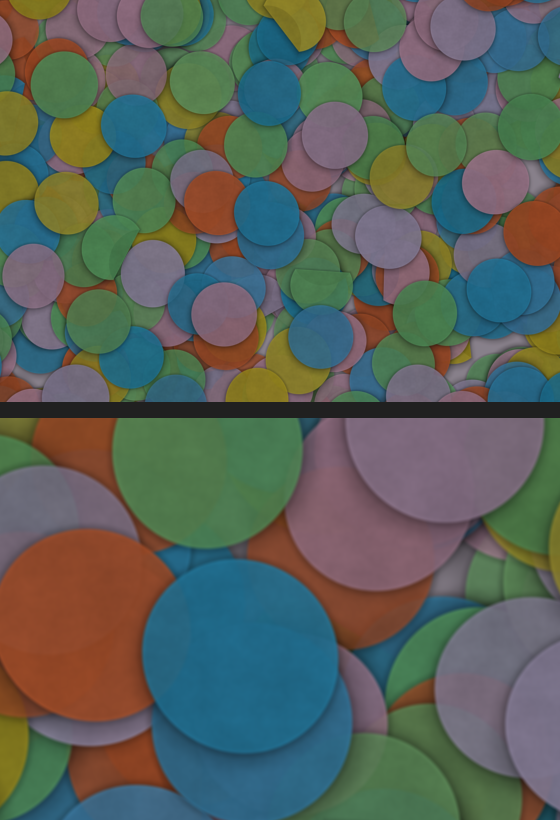
Top: the whole. Bottom: its middle third, enlarged.
This pattern is drawn by a Shadertoy shader. Its source:

```glsl
// Overlapping translucent tissue-paper confetti discs in muted colours.

vec3 hash3(vec3 p) {
    p = fract(p * vec3(0.1031, 0.1030, 0.0973) + 0.137);
    p += dot(p, p.yxz + 33.33);
    return fract((p.xxy + p.yxx) * p.zyx);
}

// Gradient noise, roughly -0.7 to 0.7
float gradientDot(vec2 cell, vec2 f, vec2 corner) {
    float a = 6.2832 * hash3(vec3(cell + corner, 7.0)).x;
    return dot(vec2(cos(a), sin(a)), f - corner);
}

float gradientNoise(vec2 p) {
    vec2 i = floor(p), f = p - i;
    vec2 u = f * f * f * (f * (f * 6.0 - 15.0) + 10.0);
    return mix(mix(gradientDot(i, f, vec2(0, 0)), gradientDot(i, f, vec2(1, 0)), u.x),
               mix(gradientDot(i, f, vec2(0, 1)), gradientDot(i, f, vec2(1, 1)), u.x), u.y);
}

// Paper colour for a pick in 0..1, weighted by share
vec3 paperColor(float pick, float variant) {
    if (pick < 0.24) return mix(vec3(0.54, 0.41, 0.48), vec3(0.47, 0.44, 0.53), smoothstep(0.5, 0.8, variant));
    if (pick < 0.49) return mix(vec3(0.09, 0.41, 0.53), vec3(0.21, 0.42, 0.56), variant);
    if (pick < 0.72) return mix(vec3(0.28, 0.50, 0.31), vec3(0.35, 0.51, 0.33), variant);
    if (pick < 0.88) return mix(vec3(0.55, 0.25, 0.12), vec3(0.58, 0.28, 0.15), variant);
    return mix(vec3(0.54, 0.48, 0.10), vec3(0.54, 0.50, 0.17), variant);
}

// Signed distance to a disc trimmed by a fold line
float foldedDisc(vec2 p, float radius, vec2 foldDir, float foldAt) {
    return max(length(p) - radius, dot(p, foldDir) - foldAt);
}

void paintDisc(inout vec3 col, vec2 p, vec3 rnd, vec3 paper, float grain, float soft) {
    float radius = mix(0.077, 0.084, rnd.x);
    if (length(p) > radius + 0.04) return;

    // Tilt squeezes a disc slightly; a few have a folded edge
    float angle = 6.2832 * rnd.y;
    vec2 dir = vec2(cos(angle), sin(angle));
    p += dir * dot(p, dir) * 0.07 * rnd.z;
    float foldAt = rnd.z > 0.92 ? radius * 0.5 : 1.0;

    // Soft shadow, then a tighter contact shadow
    float shade = foldedDisc(p - vec2(0.002, -0.007), radius, dir, foldAt);
    col *= 1.0 - 0.24 * smoothstep(0.016, -0.010, shade);
    float d = foldedDisc(p, radius, dir, foldAt);
    col *= 1.0 - 0.14 * smoothstep(0.007, 0.0, d);

    // The flap is the disc mirrored in its fold line
    vec2 mirrored = p - 2.0 * (dot(p, dir) - foldAt) * dir;
    float flap = smoothstep(soft, -soft, length(mirrored) - radius);

    // Fibres and a gentle curl shade the sheet
    float light = 1.0 + 0.05 * grain + 0.25 * dot(p, dir) - 0.12 * flap;
    float opacity = mix(mix(0.76, 0.93, rnd.x), 0.97, flap);
    vec3 sheet = mix(col * 1.12, paper, opacity) * light;
    sheet *= 1.0 + 0.05 * smoothstep(-0.005, 0.0, d);
    col = mix(col, sheet, smoothstep(soft, -soft, d));
}

void mainImage(out vec4 fragColor, in vec2 fragCoord) {
    vec2 uv = fragCoord / iResolution.y;
    float soft = max(0.0022, 0.8 / iResolution.y);
    float grain = gradientNoise(uv * 28.0) + 0.6 * gradientNoise(uv * vec2(75.0, 90.0))
                + 0.4 * gradientNoise(uv * 170.0);

    // Pale backdrop
    vec3 col = vec3(0.53, 0.50, 0.54);

    // Stacked sheets of jittered grids, each turned and shifted
    for (int layer = 0; layer < 8; layer++) {
        float k = float(layer);
        float turn = k * 1.9;
        mat2 rot = mat2(cos(turn), sin(turn), -sin(turn), cos(turn));
        float size = 0.2;
        vec2 q = rot * uv / size + vec2(3.7, 5.3) * k + 40.0;
        vec2 home = floor(q);
        for (int j = -1; j <= 1; j++)
        for (int i = -1; i <= 1; i++) {
            vec2 cell = home + vec2(i, j);
            vec3 place = hash3(vec3(cell, k * 3.1 + 1.0));
            vec3 rnd = hash3(vec3(cell.yx + 19.0, k * 5.7 + 2.0));
            vec2 p = (q - cell - mix(vec2(0.06), vec2(0.94), place.xy)) * size;

            // Low-discrepancy pick keeps the colour shares even
            float pick = fract(dot(cell, vec2(0.755, 0.570)) + 0.618 * k + 0.3 * place.z);
            vec3 paper = paperColor(pick, rnd.y) * mix(0.96, 1.04, rnd.z);
            paintDisc(col, p, rnd, paper, grain, soft);
        }
    }
    fragColor = vec4(col, 1.0);
}
```
